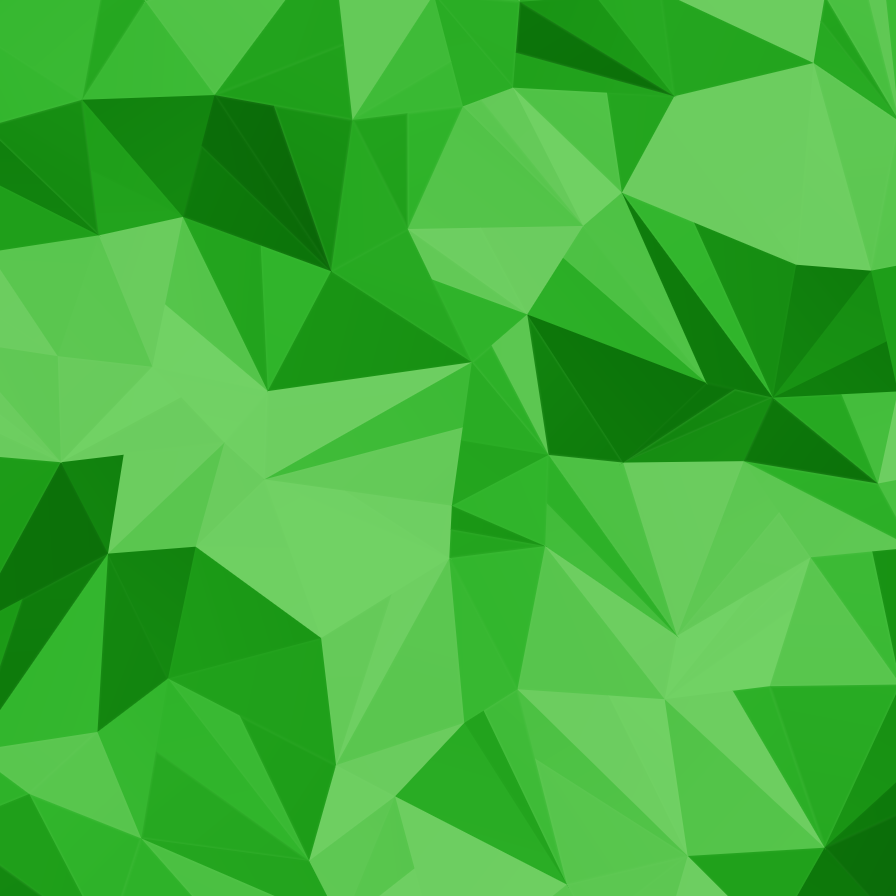
Reproduce this background procedurally as a WebGL 1 fragment shader.

```glsl
precision highp float;
// Low-poly field of green facets. A jittered grid is cut into triangles, some
// of them halved again; gradient noise sampled at each facet centre picks its
// tone, so dark facets gather in clusters among wide pale areas.

uniform vec2 u_resolution;

const float CELLS = 7.4;         // grid cells across the canvas
const float JITTER = 0.84;       // vertex wander, below 1 keeps cells simple
const float CLUSTERS = 3.4;      // tone noise cells across the canvas
const float SPLIT_CHANCE = 0.36;
const float SEAM_WIDTH = 0.003;  // in canvas units

vec2 hash2(vec2 p) {
  vec3 q = fract(p.xyx * vec3(0.1031, 0.1030, 0.0973));
  q += dot(q, q.yzx + 33.33);
  return fract((q.xx + q.yz) * q.zy);
}

float cross2(vec2 a, vec2 b) {
  return a.x * b.y - a.y * b.x;
}

// Gradient noise with unit gradients, roughly -0.7 to 0.7
float cornerSlope(vec2 corner, vec2 p) {
  float angle = 6.28318 * hash2(corner + 71.0).x;
  return dot(vec2(cos(angle), sin(angle)), p - corner);
}

float gradientNoise(vec2 p) {
  vec2 i = floor(p);
  vec2 f = p - i;
  vec2 w = f * f * f * (f * (f * 6.0 - 15.0) + 10.0);
  vec2 e = vec2(1.0, 0.0);
  float low = mix(cornerSlope(i, p), cornerSlope(i + e.xy, p), w.x);
  float high = mix(cornerSlope(i + e.yx, p), cornerSlope(i + e.xx, p), w.x);
  return mix(low, high, w.y);
}

// Ramp whose stops are spaced by the area each green should cover
vec3 greenRamp(float t) {
  vec3 c = mix(vec3(0.04, 0.40, 0.03), vec3(0.05, 0.47, 0.04),
               clamp(t / 0.06, 0.0, 1.0));
  c = mix(c, vec3(0.11, 0.61, 0.09), clamp((t - 0.06) / 0.115, 0.0, 1.0));
  c = mix(c, vec3(0.19, 0.71, 0.17), clamp((t - 0.175) / 0.19, 0.0, 1.0));
  c = mix(c, vec3(0.33, 0.77, 0.29), clamp((t - 0.365) / 0.195, 0.0, 1.0));
  c = mix(c, vec3(0.42, 0.80, 0.37), clamp((t - 0.56) / 0.19, 0.0, 1.0));
  return mix(c, vec3(0.45, 0.83, 0.40), clamp((t - 0.75) / 0.25, 0.0, 1.0));
}

// Distance to the left of the line from a to b
float edgeDistance(vec2 p, vec2 a, vec2 b) {
  return cross2(normalize(b - a), p - a);
}

// Colour and coverage of one counter-clockwise facet
vec4 facet(vec2 p, vec2 a, vec2 b, vec2 c, vec2 id, float pixel) {
  float d = min(edgeDistance(p, a, b),
                min(edgeDistance(p, b, c), edgeDistance(p, c, a)));
  float cover = clamp(d / pixel + 0.5, 0.0, 1.0);
  if (cover <= 0.0) return vec4(0.0);

  vec2 centre = (a + b + c) / 3.0;
  vec2 rnd = hash2(id + 19.0);
  float field = gradientNoise(centre * CLUSTERS / CELLS + vec2(5.3, 2.6));
  field += 0.36 * (rnd.x - 0.5);
  float tone = 1.0 / (1.0 + exp(-6.4 * field));  // near-even spread over 0..1
  tone += 0.04 * dot(p - centre, rnd - 0.5);     // faint shading in the facet

  vec3 color = greenRamp(tone);
  float seam = 1.0 - smoothstep(0.0, SEAM_WIDTH * CELLS, d);
  color = mix(color, vec3(0.46, 0.83, 0.41), 0.14 * seam * rnd.y * rnd.y);
  return vec4(color * cover, cover);
}

// One triangle, sometimes halved from its first corner
vec4 triangle(vec2 p, vec2 a, vec2 b, vec2 c, vec2 id, float pixel) {
  vec2 rnd = hash2(id + 43.0);
  if (rnd.x > SPLIT_CHANCE) return facet(p, a, b, c, id, pixel);
  vec2 m = mix(b, c, 0.35 + 0.3 * rnd.y);
  return facet(p, a, b, m, id, pixel)
       + facet(p, a, m, c, id + vec2(0.0, 57.0), pixel);
}

vec2 gridVertex(vec2 cell) {
  return cell + 0.5 + JITTER * (hash2(cell + 11.0) - 0.5);
}

// One grid cell, cut along the diagonal that leaves the fuller triangles
vec4 quad(vec2 p, vec2 cell, float pixel) {
  vec2 a = gridVertex(cell);
  vec2 b = gridVertex(cell + vec2(1.0, 0.0));
  vec2 c = gridVertex(cell + vec2(1.0, 1.0));
  vec2 d = gridVertex(cell + vec2(0.0, 1.0));
  float cutAC = min(cross2(b - a, c - a), cross2(c - a, d - a));
  float cutBD = min(cross2(b - a, d - a), cross2(c - b, d - b));
  vec2 other = cell + vec2(37.0, 0.0);
  if (cutAC > cutBD) {
    return triangle(p, a, b, c, cell, pixel) + triangle(p, a, c, d, other, pixel);
  }
  return triangle(p, b, d, a, cell, pixel) + triangle(p, b, c, d, other, pixel);
}

void main() {
  float side = min(u_resolution.x, u_resolution.y);
  vec2 p = gl_FragCoord.xy / side * CELLS;
  float pixel = CELLS / side;
  vec2 home = floor(p - 0.5);
  vec4 sum = vec4(0.0);
  for (int y = -1; y <= 1; y++) {
    for (int x = -1; x <= 1; x++) {
      sum += quad(p, home + vec2(float(x), float(y)), pixel);
    }
  }
  gl_FragColor = vec4(sum.rgb / max(sum.a, 0.0001), 1.0);
}
```
